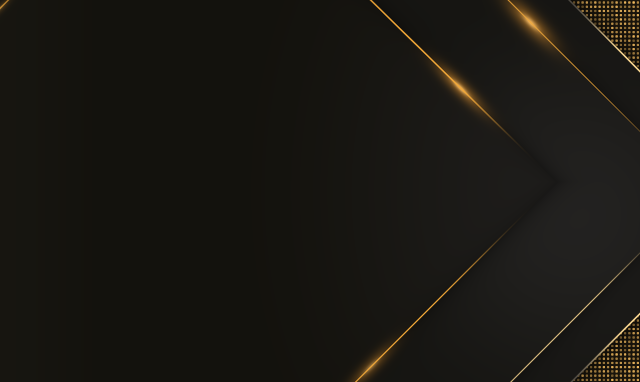
Give the GLSL for this background, as a Shadertoy shader.

```glsl
// Nested dark chevron panels pointing right, trimmed with thin gold streaks
// and soft glints, over dotted gold corners. Each panel is the overlap of two
// half-planes; streaks and glints fade along the panel edges.
#define ASPECT 1.67
#define DOT_PITCH 0.0111
#define DOT_RADIUS 0.0031
#define SHADOW_WIDTH 0.022
#define GOLD vec3(0.95, 0.66, 0.22)
#define PALE_GOLD vec3(1.0, 0.86, 0.58)
#define AMBER vec3(0.80, 0.49, 0.10)

float pixel;

float hash(vec2 cell) {
    return fract(sin(dot(cell, vec2(41.3, 289.1))) * 4375.5);
}

// Signed distance to the line a-b, positive on the left of its direction
float side(vec2 p, vec2 a, vec2 b) {
    vec2 dir = normalize(b - a);
    return dot(p - a, vec2(-dir.y, dir.x));
}

// Chevron from its top end, tip and bottom end, negative inside
float chevron(vec2 p, vec2 top, vec2 tip, vec2 bottom) {
    return max(side(p, top, tip), side(p, tip, bottom));
}

// Lay a panel over the scene and cast a shadow beyond its edge
vec3 layPanel(vec3 under, vec3 panel, float d, float shadow) {
    under *= 1.0 - shadow * exp(-max(d, 0.0) / SHADOW_WIDTH);
    return mix(panel, under, smoothstep(-pixel, pixel, d));
}

// Thin line through a-b, fading out at distance reach from centre
float streak(vec2 p, vec2 a, vec2 b, vec2 centre, float reach, float halfWidth) {
    float along = dot(p - centre, normalize(b - a)) / reach;
    float d = abs(side(p, a, b));
    float line = clamp((halfWidth - d) / pixel + 0.5, 0.0, 1.0);
    return line * exp(-along * along * along * along);
}

// Elongated glow lying along the direction a-b
vec3 glint(vec2 p, vec2 a, vec2 b, vec2 centre, vec2 size) {
    vec2 dir = normalize(b - a);
    vec2 q = vec2(dot(p - centre, dir), side(p, a, b)) / size;
    float r2 = dot(q, q);
    return AMBER * (0.48 * exp(-r2) + 0.06 * exp(-r2 * 0.4)) + PALE_GOLD * 0.4 * exp(-r2 * 8.0);
}

vec3 goldDots(vec2 p) {
    vec2 grid = (p - vec2(ASPECT, 0.0)) / DOT_PITCH;
    vec2 local = abs(fract(grid) - 0.5) * DOT_PITCH;
    float d = mix(length(local), max(local.x, local.y), 0.5) - DOT_RADIUS;
    float shine = 0.50 + 0.50 * hash(floor(grid));
    float mask = smoothstep(pixel * 0.5, -pixel * 0.5, d);
    return mix(vec3(0.10, 0.08, 0.045), mix(GOLD, PALE_GOLD, 0.45) * shine, mask);
}

void mainImage(out vec4 fragColor, in vec2 fragCoord) {
    vec2 p = fragCoord / iResolution.xy * vec2(ASPECT, 1.0);
    pixel = 1.0 / iResolution.y;

    // Panel corners, from the innermost panel outwards
    vec2 top1 = vec2(0.967, 1.0), tip1 = vec2(1.452, 0.524), low1 = vec2(0.928, 0.0);
    vec2 top2 = vec2(1.326, 1.0), tip2 = vec2(1.829, 0.497), low2 = vec2(1.333, 0.0);
    vec2 top3 = vec2(1.485, 1.0), tip3 = vec2(1.985, 0.494), low3 = vec2(1.491, 0.0);

    // Panel shades
    float light = 1.0 - smoothstep(0.0, 0.95, length((p - vec2(1.5, 0.5)) * vec2(1.0, 0.75)));
    vec3 inner = mix(vec3(0.075, 0.070, 0.050), vec3(0.118, 0.113, 0.106), light);
    inner += 0.014 * (1.0 - smoothstep(0.0, 0.3, p.x));
    float sheen = 1.0 - smoothstep(0.0, 0.65, length(p - vec2(1.50, 0.44)));
    vec3 middle = mix(vec3(0.085, 0.082, 0.070), vec3(0.136, 0.132, 0.126), sheen);
    vec3 outer = mix(vec3(0.085, 0.082, 0.072), vec3(0.115, 0.111, 0.104), sheen);

    // Stack the panels from back to front
    float innerEdge = chevron(p, top1, tip1, low1);
    inner *= 1.0 - 0.15 * exp(-abs(innerEdge) / SHADOW_WIDTH);
    vec3 color = goldDots(p);
    color = layPanel(color, outer, chevron(p, top3, tip3, low3), 0.45);
    color = layPanel(color, middle, chevron(p, top2, tip2, low2), 0.25);
    color = layPanel(color, inner, innerEdge, 0.30);

    // Glints
    color += glint(p, top1, tip1, vec2(1.202, 0.770), vec2(0.082, 0.018));
    color += glint(p, top2, tip2, vec2(1.385, 0.941), vec2(0.080, 0.023));
    color += 0.65 * glint(p, tip1, low1, vec2(0.968, 0.040), vec2(0.080, 0.018));

    // Gold edges
    color = mix(color, GOLD, streak(p, top1, tip1, vec2(1.09, 0.88), 0.29, 0.0020));
    color = mix(color, GOLD, streak(p, tip1, low1, vec2(1.05, 0.12), 0.32, 0.0016));
    color = mix(color, GOLD, 0.85 * streak(p, top2, tip2, vec2(1.39, 0.94), 0.40, 0.0014));
    color = mix(color, PALE_GOLD, 0.85 * streak(p, tip2, low2, vec2(1.44, 0.11), 0.30, 0.0014));

    // Corner rims, grey away from the right border
    vec3 rim = mix(vec3(0.34, 0.32, 0.29), PALE_GOLD, smoothstep(1.49, 1.64, p.x));
    color = mix(color, rim, streak(p, top3, tip3, vec2(ASPECT, 0.811), 0.40, 0.0020));
    color = mix(color, rim, streak(p, tip3, low3, vec2(ASPECT, 0.180), 0.40, 0.0020));

    // Small streak across the upper left corner
    vec2 cornerA = vec2(0.0, 0.978), cornerB = vec2(0.022, 1.0);
    color += 0.35 * glint(p, cornerA, cornerB, cornerA, vec2(0.04, 0.010));
    color = mix(color, GOLD, 0.7 * streak(p, cornerA, cornerB, cornerA, 0.06, 0.0018));

    fragColor = vec4(clamp(color, 0.0, 1.0), 1.0);
}
```
